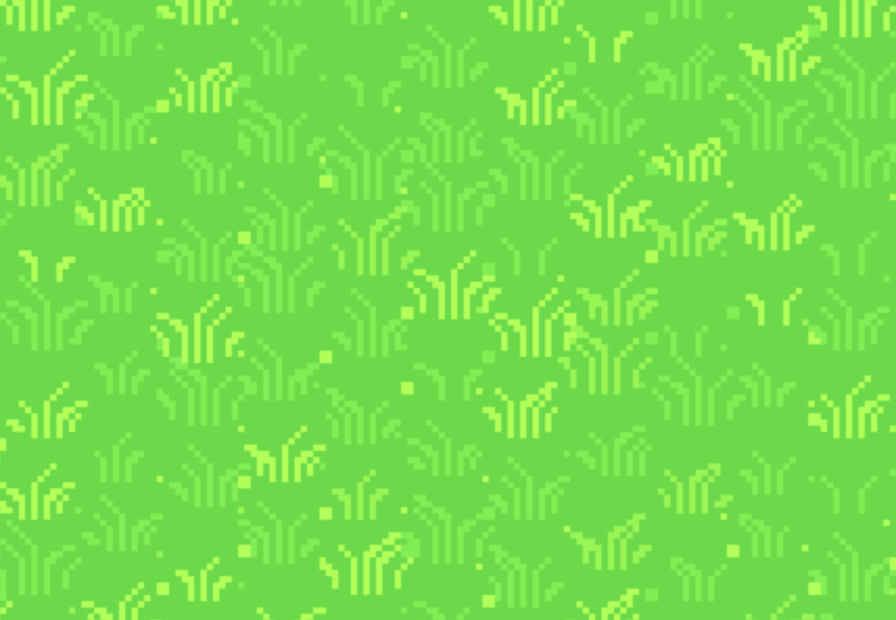
Reproduce this pattern procedurally as a Shadertoy shader.

```glsl
const vec3 MEADOW = vec3(0.42, 0.85, 0.29);
const vec3 DIM    = vec3(0.51, 0.93, 0.33);
const vec3 MID    = vec3(0.60, 0.96, 0.33);
const vec3 BRIGHT = vec3(0.70, 1.00, 0.35);

vec3 hash3(vec2 p) {
    vec3 q = fract(p.xyx * vec3(0.1031, 0.1030, 0.0973) + 0.37);
    q += dot(q, q.yxz + 33.33);
    return fract((q.xxy + q.yzz) * q.zyx);
}

vec3 tint(float r) {
    return r < 0.55 ? DIM : r < 0.67 ? MID : BRIGHT;
}

// One blade: a straight stem whose tip steps sideways
bool blade(vec2 p, float side, float base, float height, float slope) {
    float bend = p.y - floor(height * 0.65);
    float near = floor(slope * max(bend, 0.0));
    float far = max(near, ceil(slope * max(bend + 1.0, 0.0)) - 1.0);
    float reach = p.x * side;
    return p.y >= base && p.y < height && reach >= near && reach <= far;
}

// A fan of up to five blades, tallest in the middle
bool tuft(vec2 p, float size, vec3 rnd) {
    bool forked = size < 8.0 && rnd.x < 0.4;
    float ring = size < 7.5 ? 1.0 : 2.0;
    for (float i = -2.0; i <= 2.0; i++) {
        float away = abs(i);
        if (away > ring || (forked && away != 1.0)) continue;
        float vary = fract(rnd.y * 7.0 + i * 0.37);
        float height = floor(size * (1.0 - 0.27 * away) + vary * 1.8);
        float side = i == 0.0 ? (rnd.z < 0.5 ? -1.0 : 1.0) : sign(i);
        float slope = vary < 0.45 ? 1.5 : 1.0;
        float root = 2.0 * i + (away == 2.0 && size > 10.0 ? side : 0.0);
        if (blade(p - vec2(root, 0.0), side, max(away - 1.0, 0.0), height, slope)) return true;
    }
    return false;
}

bool square(vec2 p, float size) {
    return min(p.x, p.y) >= 0.0 && max(p.x, p.y) < size;
}

// Colour of one block of the meadow
vec3 blockColor(vec2 block) {
    vec3 color = MEADOW;
    float column = floor(block.x / 13.0);
    for (float dx = -1.0; dx <= 1.0; dx++) {
        float c = column + dx;
        float shift = mod(c, 2.0) * 6.0 + floor(hash3(vec2(c, 91.0)).x * 4.0);
        float row = floor((block.y - shift) / 13.0);
        for (float dy = -1.0; dy <= 0.0; dy++) {
            vec2 id = vec2(c, row + dy);
            vec3 a = hash3(id + 17.0);
            vec3 b = hash3(id + 53.0);
            vec3 d = hash3(id + 129.0);
            vec2 p = block - id * 13.0 - vec2(6.0, shift);

            // Loose squares and specks beside the tuft
            vec2 crumb = p - vec2(-7.0, floor(d.x * 4.0));
            if (d.y < 0.42 && square(crumb, 2.0)) color = d.z < 0.5 ? DIM : BRIGHT;
            vec2 speck = p - vec2(5.0 + floor(b.x * 2.0), floor(d.z * 5.0));
            if (b.y < 0.9 && square(speck, 1.0)) color = tint(d.x);

            vec2 jitter = floor(a.xy * vec2(3.0, 4.0)) - vec2(1.0, 0.0);
            float size = mix(6.0, 11.5, a.z);
            if (tuft(p - jitter, size, b)) color = tint(0.85 * b.z + 0.15 * a.z);
        }
    }
    return color;
}

void mainImage(out vec4 fragColor, in vec2 fragCoord) {
    // 143 blocks span the canvas width
    vec2 p = fragCoord / iResolution.x * 143.0 - 0.5;
    vec2 block = floor(p);

    // Blend neighbouring blocks across a narrow soft edge
    vec2 f = smoothstep(0.24, 0.76, p - block);
    vec3 lower = mix(blockColor(block), blockColor(block + vec2(1, 0)), f.x);
    vec3 upper = mix(blockColor(block + vec2(0, 1)), blockColor(block + vec2(1, 1)), f.x);
    fragColor = vec4(mix(lower, upper, f.y), 1.0);
}
```
